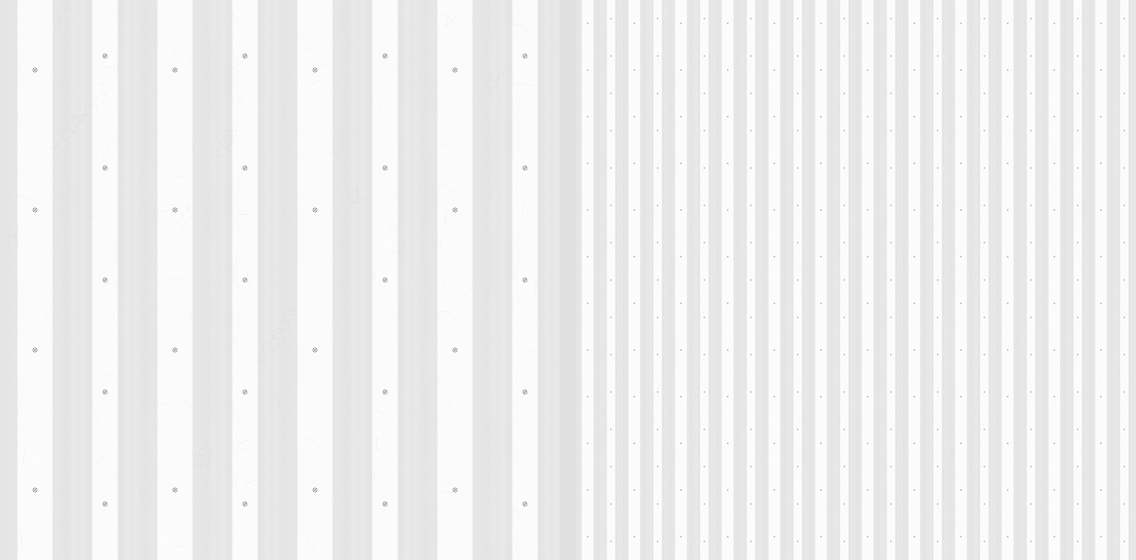
Left: one tile. Right: repeated 3 by 3.
Give the GLSL for this texture, as a Shadertoy shader.

```glsl
#define REPEATS 4.0
#define WIDE_HALF 0.125
#define NARROW_HALF 0.091
#define WIDE_SCREWS 4.0
#define NARROW_SCREWS 5.0
#define SCREW_RADIUS 0.0037
#define HAIR_AMOUNT 0.055
#define CRACKLE_AMOUNT 0.025
#define GRAIN_AMOUNT 0.005

const float TAU = 6.2831853;
const vec3 RIB = vec3(0.986);
const vec3 VALLEY = vec3(0.894);
const vec3 SCREW_LINE = vec3(0.50);
const vec3 SCREW_FACE = vec3(0.93);

vec2 hash2(vec2 p) {
    vec3 q = fract(p.xyx * vec3(0.1031, 0.1030, 0.0973));
    q += dot(q, q.yzx + 33.33);
    return fract((q.xx + q.yz) * q.zy);
}

// Antialiased fill of a signed distance
float fill(float d, float px) {
    return clamp(0.5 - d / px, 0.0, 1.0);
}

float bump(float x, float center, float width) {
    float t = (x - center) / width;
    return exp(-t * t);
}

// Centered position within a wrapped grid, in canvas units
vec2 gridCell(vec2 uv, vec2 count, vec2 center) {
    return (fract(uv * count - center + 0.5) - 0.5) / count;
}

// Slotted screw head
vec3 addScrew(vec3 base, vec2 p, float px) {
    float r = length(p);
    float ring = abs(r - SCREW_RADIUS) - 0.0005;
    float slot = max(abs(p.x - p.y) * 0.7071 - 0.0005, r - SCREW_RADIUS);
    base = mix(base, SCREW_FACE, fill(r - SCREW_RADIUS, px));
    return mix(base, SCREW_LINE, fill(min(ring, slot), px));
}

// Sparse curved hairline scratches, one chance per cell
float hairs(vec2 uv, float px) {
    float sum = 0.0;
    for (int i = 0; i < 3; i++) {
        float count = 9.0 + 4.0 * float(i);
        vec2 id = mod(floor(uv * count), count) + 37.0 * float(i);
        vec2 place = hash2(id), shape = hash2(id + 91.0);
        vec2 p = (fract(uv * count) - 0.5 - 0.3 * (place - 0.5)) / count;
        float a = TAU * shape.x;
        p = mat2(cos(a), -sin(a), sin(a), cos(a)) * p;
        float reach = mix(0.08, 0.30, shape.y) / count;
        float bend = (place.x - 0.5) * 35.0;
        float wave = 0.0007 * sin(p.x * 260.0 + a);
        float d = abs(p.y - bend * p.x * p.x - wave) - 0.0003;
        float fade = 1.0 - smoothstep(0.5 * reach, reach, abs(p.x));
        sum += fill(d, px) * fade * step(0.68, hash2(id + 17.0).y);
    }
    return sum;
}

// Wrapped cellular borders: second nearest minus nearest distance
float cellBorder(vec2 uv, float count) {
    vec2 p = uv * count, id = floor(p);
    float near = 9.0, next = 9.0;
    for (int y = -1; y <= 1; y++)
    for (int x = -1; x <= 1; x++) {
        vec2 cell = id + vec2(x, y);
        float d = length(cell + hash2(mod(cell, count)) - p);
        next = min(next, max(near, d));
        near = min(near, d);
    }
    return next - near;
}

// Layered sines with whole periods
float mottle(vec2 uv) {
    vec2 a = TAU * uv;
    return (sin(3.0 * a.x + 2.0 * sin(2.0 * a.y))
          + sin(5.0 * a.y + 2.0 * sin(3.0 * a.x) + 1.3)
          + sin(7.0 * a.x - 4.0 * a.y + 2.6)) / 3.0;
}

void mainImage(out vec4 fragColor, in vec2 fragCoord) {
    vec2 uv = fragCoord / iResolution.xy;
    float px = 1.0 / min(iResolution.x, iResolution.y);

    // Distance from each rib axis, in repeats
    float wide = abs(fract(uv.x * REPEATS + 0.25) - 0.5);
    float narrow = 0.5 - wide;

    // Valley with soft vertical folds
    float fold = 0.020 * bump(narrow, 0.158, 0.027)
               + 0.017 * bump(narrow, 0.222, 0.027)
               + 0.010 * bump(narrow, 0.350, 0.050);
    vec3 color = VALLEY + fold;

    // Flat ribs with softened edges
    float edge = min(wide - WIDE_HALF, narrow - NARROW_HALF);
    float soft = max(0.008, REPEATS * px);
    float rib = 1.0 - smoothstep(-soft, soft, edge);
    color = mix(color, RIB, rib);

    // Faint wear and grain
    float patchy = mottle(uv);
    float crackle = 1.0 - smoothstep(0.02, 0.12, cellBorder(uv, 64.0));
    color -= CRACKLE_AMOUNT * crackle * smoothstep(0.65, 0.95, patchy);
    color -= HAIR_AMOUNT * hairs(uv, px) * mix(0.5, 1.0, rib);
    color += 0.002 * patchy;
    color += GRAIN_AMOUNT * (hash2(floor(uv * 384.0)).x - 0.5);

    // Screws along both rib axes
    color = addScrew(color, gridCell(uv, vec2(REPEATS, WIDE_SCREWS), vec2(0.25, 0.5)), px);
    color = addScrew(color, gridCell(uv, vec2(REPEATS, NARROW_SCREWS), vec2(0.75, 0.5)), px);

    fragColor = vec4(color, 1.0);
}
```
